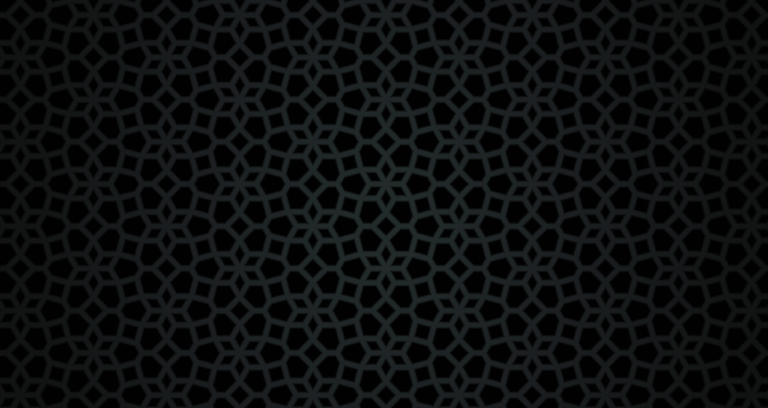
A Shadertoy shader for this pattern:

```glsl
// A dim geometric lattice of six-rhombus stars, squares and long hexagons.
// Each point is folded into one small triangle of the triangular star grid,
// where four segments give the strap distance; a soft central glow lights it.

const float PERIOD = 0.207;                // star spacing, in canvas heights
const vec2  STAR_ORIGIN = vec2(0.005, 0.049); // a star, from canvas centre
const float TIP = 0.340;                   // star tip radius, in periods
const float HALF_WIDTH = 0.035;            // strap half width, in periods
const float SOFTNESS = 0.020;              // blur of the strap edge
const float ROOT3 = 1.7320508;

float segmentDistance(vec2 p, vec2 a, vec2 b) {
    vec2 ab = b - a;
    float t = clamp(dot(p - a, ab) / dot(ab, ab), 0.0, 1.0);
    return length(p - a - ab * t);
}

// Offset from the nearest point of a rectangular grid
vec2 repeatCentered(vec2 p, vec2 size) {
    return p - size * floor(p / size + 0.5);
}

// Offset from the nearest star of the triangular grid
vec2 nearestStar(vec2 p) {
    vec2 size = vec2(ROOT3, 1.0);
    vec2 a = repeatCentered(p, size);
    vec2 b = repeatCentered(p - 0.5 * size, size);
    return dot(a, a) < dot(b, b) ? a : b;
}

// Mirror into the wedge between 0 and 30 degrees
vec2 foldWedge(vec2 p) {
    p = abs(p);
    vec2 normal = vec2(-0.5, 0.5 * ROOT3);
    p -= 2.0 * max(dot(p, normal), 0.0) * normal;
    return vec2(p.x, abs(p.y));
}

float strapDistance(vec2 p, float tipRadius) {
    vec2 axis = vec2(0.5 * ROOT3, 0.5);
    vec2 notch = vec2(tipRadius / ROOT3, 0.0);
    vec2 tip = tipRadius * axis;
    vec2 corner = 0.5 * axis + (0.5 - tipRadius) * vec2(axis.y, -axis.x);
    vec2 hub = vec2(1.0 / ROOT3, 0.0);

    // Rhombus sides, then square side and the spoke to the threefold hub
    float star = min(segmentDistance(p, vec2(0.0), notch),
                     segmentDistance(p, notch, tip));
    float link = min(segmentDistance(p, tip, corner),
                     segmentDistance(p, corner, hub));
    return min(star, link);
}

// Teal in the middle, cool grey further out, darkest at the rim
vec3 strapColor(vec2 p, float aspect) {
    vec2 q = vec2(p.x / aspect, p.y) * 2.0;
    float r = length((q - vec2(0.0, -0.06)) * vec2(1.0, 0.42));
    vec3 teal = vec3(0.135, 0.168, 0.168);
    vec3 slate = vec3(0.108, 0.122, 0.130);
    vec3 rim = vec3(0.066, 0.074, 0.071);
    vec3 color = mix(teal, slate, smoothstep(0.0, 0.55, r));
    return mix(color, rim, smoothstep(0.4, 1.08, r));
}

void mainImage(out vec4 fragColor, in vec2 fragCoord) {
    vec2 p = (fragCoord - 0.5 * iResolution.xy) / iResolution.y;
    float pixel = 1.0 / (iResolution.y * PERIOD);

    vec2 cell = foldWedge(nearestStar((p - STAR_ORIGIN) / PERIOD));
    float d = strapDistance(cell, TIP);
    float blur = max(SOFTNESS, pixel);
    float strap = 1.0 - smoothstep(HALF_WIDTH - blur, HALF_WIDTH + blur, d);

    vec3 ground = vec3(0.003, 0.004, 0.004);
    vec3 lit = strapColor(p, iResolution.x / iResolution.y);
    fragColor = vec4(mix(ground, lit, strap), 1.0);
}
```
